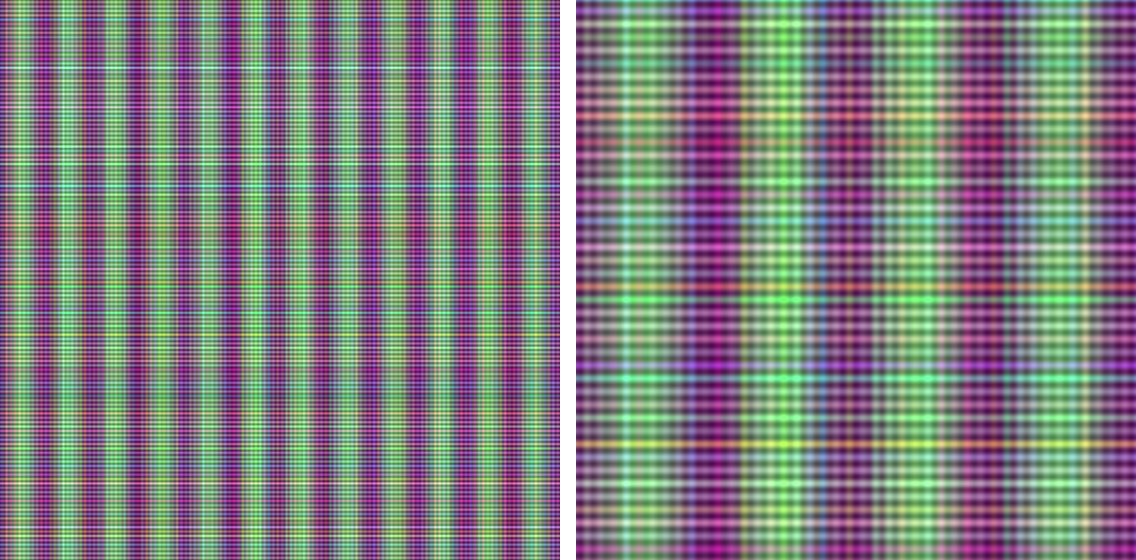
Left, the full canvas; right, a detail of the centre.
This pattern is drawn by a Shadertoy shader. Its source:

```glsl
// Woven cloth with soft green and purple vertical stripes and fine, unevenly dyed threads.

const float TAU = 6.2831853;
const float STRIPES = 12.0;            // green and purple pairs across
const float STRIPE_CENTER = 0.46;      // green center within one repeat
const float STRIPE_CONTRAST = 0.25;    // swing of the green channel
const float STRIPE_WIDTH_WEAR = 0.18;  // uneven stripe widths
const vec2 THREADS = vec2(128.0);      // warp threads across, weft threads down
const float WARP_RELIEF = 0.05;
const float WEFT_RELIEF = 0.14;
const float WARP_DYE = 0.16;           // strongest tint of a warp thread
const float WEFT_DYE = 0.20;           // strongest tint of a weft thread
const float WEFT_SHADE = 0.10;         // brightness change between weft threads
const vec3 BASE = vec3(0.49, 0.49, 0.49);

// Integer hash, from 0 to 1
float hash(float cell, float seed) {
    uint n = uint(cell) * 1664525u + uint(seed) * 1013904223u;
    n = (n ^ (n >> 16)) * 2246822519u;
    n = (n ^ (n >> 13)) * 3266489917u;
    n ^= n >> 16;
    return float(n & 65535u) / 65535.0;
}

// Smooth value noise that wraps after a whole number of cells
float wrapNoise(float x, float cells, float seed) {
    float cell = floor(x);
    float a = hash(mod(cell, cells), seed);
    float b = hash(mod(cell + 1.0, cells), seed);
    return mix(a, b, smoothstep(0.0, 1.0, fract(x)));
}

// Rounded thread profile, zero at both edges
float threadProfile(float x) {
    return 0.5 - 0.5 * cos(TAU * x);
}

// Mostly faint tint with a few strongly dyed threads
vec3 threadDye(float cell, float seed) {
    vec3 h = vec3(hash(cell, seed), hash(cell, seed + 1.0), hash(cell, seed + 2.0));
    h = 2.0 * h - 1.0;
    return h * h * h;
}

// Signed stripe wave: positive is green, negative is purple
float stripeWave(float x) {
    float wear = wrapNoise(x * STRIPES, STRIPES, 3.0) - 0.5;
    return cos(TAU * (x * STRIPES - STRIPE_CENTER)) + STRIPE_WIDTH_WEAR * wear;
}

void mainImage(out vec4 fragColor, in vec2 fragCoord) {
    vec2 uv = fragCoord / iResolution.xy;
    vec2 thread = uv * THREADS;
    vec2 cell = mod(floor(thread), THREADS);
    float warp = threadProfile(thread.x);
    float weft = threadProfile(thread.y);

    // Broad stripes
    vec3 color = BASE;
    color.g += STRIPE_CONTRAST * stripeWave(uv.x);

    // Thread relief
    color += WARP_RELIEF * (2.0 * warp - 1.0);
    color += WEFT_RELIEF * (2.0 * weft - 1.0);

    // Uneven dye and shade
    color += WARP_DYE * warp * threadDye(cell.x, 11.0);
    color += WEFT_DYE * weft * threadDye(cell.y, 23.0);
    color += WEFT_SHADE * weft * (hash(cell.y, 37.0) - 0.5);

    fragColor = vec4(clamp(color, 0.0, 1.0), 1.0);
}
```
